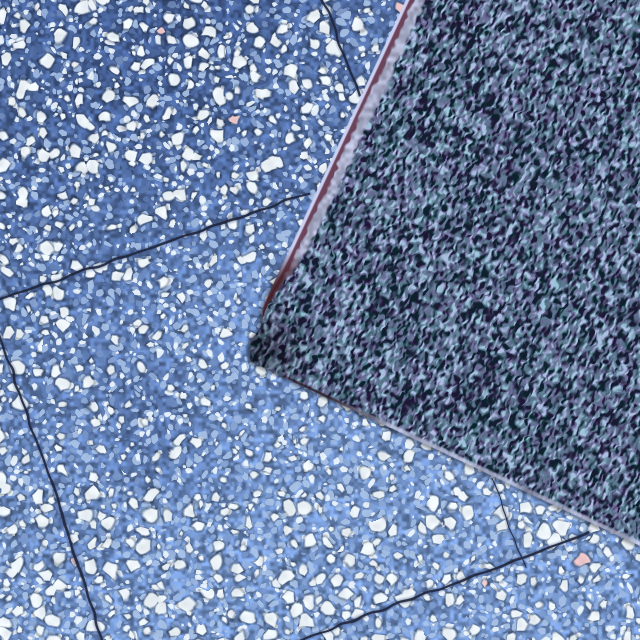
Write a Shadertoy shader that draws this texture.

```glsl
// A fine woven mat lies with one corner on blue terrazzo tiles.
// Terrazzo: layers of jittered convex chips over noise, cut by thin joints.
// Mat: two half planes, stretched noise for the pile, and a worn rim.
#define CHIP_SCALE 36.0
#define GRIT_SCALE 76.0
#define PILE_SCALE 215.0
#define JOINT_WIDTH 0.0029
#define RIM_WIDTH 0.029
#define CORNER_ROUND 0.006
#define DEEP_BLUE vec3(0.18, 0.27, 0.48)
#define MID_BLUE vec3(0.45, 0.58, 0.80)
#define PALE_BLUE vec3(0.67, 0.77, 0.91)
#define CHIP_WHITE vec3(0.95, 0.98, 1.0)
#define RIM_PALE vec3(0.74, 0.76, 0.88)
#define RIM_BROWN vec3(0.30, 0.19, 0.25)

float hash(vec2 p) {
    vec3 q = fract(vec3(p.xyx) * 0.1031);
    q += dot(q, q.yzx + 33.33);
    return fract((q.x + q.y) * q.z);
}

float noise(vec2 p) {
    vec2 i = floor(p), f = fract(p);
    f = f * f * (3.0 - 2.0 * f);
    return mix(mix(hash(i), hash(i + vec2(1, 0)), f.x),
               mix(hash(i + vec2(0, 1)), hash(i + vec2(1, 1)), f.x), f.y);
}

// Nearest irregular chip: x = signed distance in cells, y = random id
vec2 chips(vec2 p, float size) {
    vec2 cell = floor(p), best = vec2(9.0, 0.0);
    for (int j = -1; j <= 1; j++)
    for (int i = -1; i <= 1; i++) {
        vec2 c = cell + vec2(i, j);
        float id = hash(c + 7.3);
        vec2 q = p - c - 0.1 - 0.8 * vec2(hash(c + 19.1), hash(c + 41.7));
        float radius = size * mix(0.35, 1.0, hash(c + 63.5));
        float d = length(q) * 0.95;
        for (int k = 0; k < 5; k++) {
            float a = 6.2832 * (id * 7.0 + (float(k) + 0.6 * hash(c + float(k) * 3.7)) / 5.0);
            float facet = 0.65 + 0.5 * hash(c + float(k) * 5.1 + 2.0);
            d = max(d, dot(q, vec2(cos(a), sin(a))) / facet);
        }
        d -= radius;
        if (d < best.x) best = vec2(d, id);
    }
    return best;
}

float segment(vec2 p, vec2 a, vec2 b) {
    vec2 ab = b - a;
    return length(p - a - ab * clamp(dot(p - a, ab) / dot(ab, ab), 0.0, 1.0));
}

float glow(vec2 p, vec2 center, float radius) {
    return exp(-dot(p - center, p - center) / (radius * radius));
}

vec3 terrazzo(vec2 p) {
    vec2 warped = p + 0.009 * vec2(noise(p * 55.0), noise(p * 55.0 + 31.0));
    // Broad light: deep at the upper left, paler toward the lower right
    float calm = glow(p, vec2(0.32, 0.43), 0.25);
    float light = 0.58 - 0.65 * (p.y - 0.55) + 0.32 * (p.x - 0.25);
    light += 0.14 * (noise(p * 7.0) - 0.5) + 0.10 * calm;
    light -= 0.30 * glow(p, vec2(0.24, 0.31), 0.09) + 0.14 * glow(p, vec2(0.30, 0.88), 0.17);
    light = clamp(light, 0.08, 0.95);
    vec3 color = mix(DEEP_BLUE, MID_BLUE, 0.12 + light * 0.95);
    color *= 0.66 + 0.60 * noise(p * 160.0);
    // Small blue grit and white flecks
    vec2 grit = chips(warped * GRIT_SCALE + 13.0, 0.50);
    vec3 gritColor = mix(mix(DEEP_BLUE, MID_BLUE, 0.2 + 0.8 * light), PALE_BLUE,
                         smoothstep(0.10, 0.70, grit.y + 0.45 * (light - 0.45)));
    color = mix(color, gritColor, 0.9 * smoothstep(0.08, -0.08, grit.x));
    vec2 fleck = chips(warped.yx * GRIT_SCALE * 0.86, 0.36);
    color = mix(color, CHIP_WHITE, 0.9 * step(0.55, fleck.y) * smoothstep(0.08, -0.08, fleck.x));
    // Large white stones with a dark outline
    vec2 stone = chips(warped * CHIP_SCALE, 0.43 - 0.13 * calm);
    float present = step(0.28 + 0.22 * calm, stone.y);
    color *= 1.0 - 0.25 * present * smoothstep(0.20, 0.03, stone.x);
    vec3 stoneColor = mix(CHIP_WHITE, vec3(0.95, 0.80, 0.81), step(0.99, stone.y));
    stoneColor *= 0.93 + 0.09 * noise(p * 90.0);
    color = mix(color, stoneColor, present * smoothstep(0.06, -0.08, stone.x));
    // Tile joints
    vec2 q = p + 0.005 * (vec2(noise(p * 45.0), noise(p * 45.0 + 9.0)) - 0.5);
    float joint = segment(q, vec2(0.0, 0.531), vec2(0.482, 0.697));
    joint = min(joint, segment(q, vec2(-0.005, 0.485), vec2(0.078, 0.255)));
    joint = min(joint, segment(q, vec2(0.078, 0.255), vec2(0.163, -0.01)));
    joint = min(joint, segment(q, vec2(0.501, 1.01), vec2(0.562, 0.850)));
    joint = min(joint, segment(q, vec2(0.465, -0.002), vec2(0.920, 0.168)));
    joint = min(joint, segment(q, vec2(0.768, 0.251), vec2(0.820, 0.115)) + 0.001);
    color = mix(color, DEEP_BLUE, 0.35 * smoothstep(0.007, 0.001, joint));
    return mix(color, vec3(0.12, 0.14, 0.22), 0.9 * smoothstep(JOINT_WIDTH, 0.0007, joint));
}

vec3 pile(vec2 p) {
    vec2 q = mat2(0.88, 0.47, -0.47, 0.88) * p * PILE_SCALE;
    q += vec2(noise(p * 140.0), noise(p * 140.0 + 17.0));
    float strand = noise(q * vec2(1.15, 0.6)) * 0.65 + noise(q.yx * vec2(0.8, 1.4) + 50.0) * 0.35;
    float tone = smoothstep(0.14, 0.92, strand);
    vec3 color = mix(vec3(0.08, 0.11, 0.19), vec3(0.38, 0.45, 0.57), smoothstep(0.02, 0.55, tone));
    color = mix(color, vec3(0.66, 0.76, 0.88), smoothstep(0.58, 1.0, tone));
    color += (noise(q * 0.8 + 80.0) - 0.5) * vec3(0.10, -0.06, 0.05);
    return color * mix(0.62, 1.0, smoothstep(0.0, 0.10, length(p - vec2(0.41, 0.45))));
}

void mainImage(out vec4 fragColor, in vec2 fragCoord) {
    vec2 p = fragCoord / iResolution.xy;
    float px = 1.0 / iResolution.y;
    // Depth inside each mat edge, joined by a rounded corner with a small notch
    float notch = 0.011 * exp(-pow((p.y - 0.488) / 0.022, 2.0));
    float left = (p.x - 0.401 - 0.466 * (p.y - 0.5) - notch) / 1.103;
    float bottom = (p.y - 0.408 + 0.474 * (p.x - 0.449)) / 1.107;
    float blend = max(CORNER_ROUND * 2.0 - abs(left - bottom), 0.0);
    float inside = min(min(left, bottom) - blend * blend / (8.0 * CORNER_ROUND), p.x - 0.391);
    vec3 color = terrazzo(p);
    color *= 1.0 - 0.35 * smoothstep(-0.008, 0.0, inside) * smoothstep(0.62, 0.50, p.y);
    vec3 mat = pile(p);
    // Left rim: pale lip, brown groove, frayed pale backing
    float width = RIM_WIDTH * smoothstep(0.48, 0.60, p.y) + 0.0001;
    float across = left / width + 0.25 * (noise(p * 110.0) - 0.5);
    vec3 rim = mix(RIM_PALE * 1.08, RIM_BROWN * 1.4, smoothstep(0.12, 0.24, left / width));
    rim = mix(rim, RIM_PALE * (0.74 + 0.35 * noise(p * 140.0)), smoothstep(0.36, 0.52, across));
    rim = mix(rim, RIM_BROWN * vec3(0.85, 0.6, 0.6), 0.9 * smoothstep(0.62, 0.55, p.y));
    float rimMask = smoothstep(1.1, 0.85, across + 0.35 * smoothstep(0.66, 0.56, p.y));
    mat = mix(mat, rim, rimMask * smoothstep(0.495, 0.51, p.y));
    // Bottom rim: dark near the corner, pale beyond
    float pale = smoothstep(0.50, 0.62, p.x);
    vec3 hem = mix(RIM_BROWN * 0.6, RIM_PALE * (0.7 + 0.4 * noise(p * 40.0)), pale);
    float hemWidth = mix(0.005, 0.009, pale);
    mat = mix(mat, hem, 0.85 * smoothstep(hemWidth, hemWidth * 0.4, bottom) * smoothstep(0.43, 0.46, p.x));
    fragColor = vec4(clamp(mix(color, mat, smoothstep(-px, px, inside)), 0.0, 1.0), 1.0);
}
```
